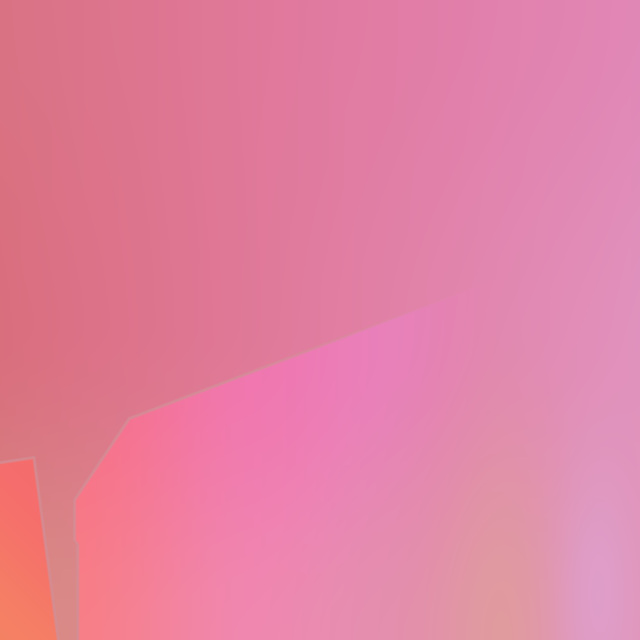
Reproduce this background procedurally as a Shadertoy shader.

```glsl
#define STROKE_WIDTH 0.0022
#define STROKE_OPACITY 0.75
#define STROKE_COLOR vec3(0.82, 0.56, 0.59)
#define CORAL vec3(0.970, 0.430, 0.520)
#define HOT_PINK vec3(0.940, 0.465, 0.690)
#define ORCHID vec3(0.910, 0.505, 0.735)
#define SAND vec3(0.875, 0.615, 0.610)
#define LILAC vec3(0.870, 0.625, 0.800)

// Signed distance to the line a-b, positive on its left
float sideOf(vec2 p, vec2 a, vec2 b) {
    vec2 along = normalize(b - a);
    return dot(p - a, vec2(-along.y, along.x));
}

float glow(vec2 p, vec2 center, vec2 radius) {
    vec2 q = (p - center) / radius;
    return exp(-dot(q, q));
}

float fillMask(float d, float aa) {
    return 1.0 - smoothstep(-aa, aa, d);
}

float strokeMask(float d, float aa) {
    return fillMask(abs(d) - STROKE_WIDTH, aa);
}

// Rose to mauve backdrop, dusty towards the lower left
vec3 backdrop(vec2 p) {
    float across = p.x;
    float rise = smoothstep(0.45, 1.0, p.y);
    float sink = 1.0 - smoothstep(0.0, 0.5, p.y);
    vec3 left = mix(vec3(0.850, 0.432, 0.490), vec3(0.850, 0.450, 0.515), rise);
    vec3 right = mix(vec3(0.880, 0.570, 0.740), vec3(0.880, 0.530, 0.715), rise);
    left = mix(left, vec3(0.840, 0.540, 0.505), sink);
    right = mix(right, vec3(0.885, 0.580, 0.715), sink);
    vec3 lift = vec3(0.015, -0.012, 0.010) * 4.0 * across * (1.0 - across);
    return mix(left, right, across) + lift;
}

// Saturated sheet, cooler to the right and paler at the bottom
vec3 pinkSheet(vec2 p) {
    vec3 color = mix(CORAL, HOT_PINK, smoothstep(0.08, 0.42, p.x));
    color = mix(color, ORCHID, smoothstep(0.38, 0.65, p.x));
    color.g += 0.065 * (1.0 - smoothstep(0.0, 0.45, p.y));
    return color;
}

float sheetDistance(vec2 p) {
    vec2 knee = vec2(0.118, 0.221);
    vec2 shoulder = vec2(0.202, 0.346);
    vec2 tip = vec2(0.768, 0.561);
    float notch = 0.005 * (1.0 - smoothstep(0.149, 0.157, p.y));
    float wall = 0.1165 + notch - p.x;
    return max(wall, max(sideOf(p, knee, shoulder), sideOf(p, shoulder, tip)));
}

float wedgeDistance(vec2 p) {
    vec2 corner = vec2(0.053, 0.285);
    return max(sideOf(p, vec2(0.0, 0.277), corner),
               sideOf(p, corner, vec2(0.091, 0.0)));
}

void mainImage(out vec4 fragColor, in vec2 fragCoord) {
    vec2 p = fragCoord / iResolution.xy;
    float aa = max(1.0 / iResolution.y, 0.0012);

    // Backdrop with soft glows at the lower right
    vec3 color = backdrop(p);
    color = mix(color, SAND, 0.85 * glow(p, vec2(0.78, 0.0), vec2(0.10, 0.28)));
    color = mix(color, LILAC, 0.85 * glow(p, vec2(0.935, 0.07), vec2(0.065, 0.22)));

    // Large sheet dissolving to the right
    float sheet = sheetDistance(p);
    float fadeStart = mix(0.36, 0.58, smoothstep(0.0, 0.5, p.y));
    float sheetFade = 1.0 - smoothstep(fadeStart, 0.80, p.x);
    color = mix(color, pinkSheet(p), fillMask(sheet, aa) * sheetFade);
    float strokeFade = 1.0 - smoothstep(0.35, 0.76, p.x);
    color = mix(color, STROKE_COLOR, STROKE_OPACITY * strokeFade * strokeMask(sheet, aa));

    // Orange wedge at the left edge
    float wedge = wedgeDistance(p);
    vec3 orange = mix(vec3(0.960, 0.505, 0.390), vec3(0.960, 0.425, 0.425),
                      smoothstep(0.0, 0.30, p.y + p.x));
    color = mix(color, orange, fillMask(wedge, aa));
    color = mix(color, STROKE_COLOR, STROKE_OPACITY * strokeMask(wedge, aa));

    fragColor = vec4(color, 1.0);
}
```
